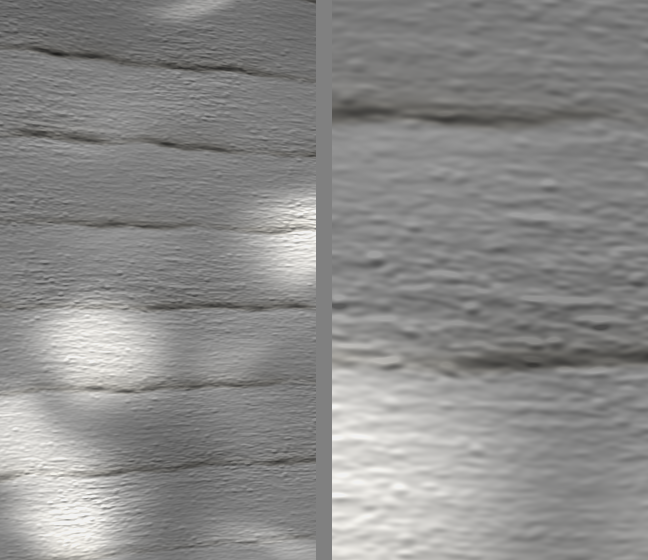
Left, the full canvas; right, a detail of the centre.
Reproduce this texture procedurally as a Shadertoy shader.

```glsl
// Rough grey plaster over overlapping horizontal courses, dappled with soft light.

float hash(vec2 cell) {
    vec2 q = fract(cell * vec2(0.1031, 0.1137));
    q += dot(q, q.yx + 33.33);
    return fract((q.x + q.y) * q.x * 17.0);
}

// Cellular noise: one smooth bump per cell; higher rarity leaves fewer tall bumps.
float bumps(vec2 p, float rarity) {
    vec2 cell = floor(p);
    float sum = 0.0;
    for (int j = -1; j <= 1; j++) {
        for (int i = -1; i <= 1; i++) {
            vec2 c = cell + vec2(i, j);
            vec2 d = p - c - vec2(hash(c + 7.3), hash(c + 51.7));
            float k = max(0.0, 1.0 - dot(d, d));
            sum += k * k * k * pow(hash(c + 113.1), rarity);
        }
    }
    return sum;
}

// Height of brushed streaks plus scattered pimples.
float relief(vec2 p) {
    float streaks = 0.15 * bumps(p * vec2(12.0, 90.0), 1.0)
                  + 0.15 * bumps(p * vec2(36.0, 190.0) + 9.0, 1.0)
                  + 0.10 * bumps(p * vec2(110.0, 300.0) + 31.0, 1.0);
    return streaks + 0.27 * bumps(p * vec2(115.0, 180.0) + 70.0, 11.0);
}

// Soft-edged patch of light.
float pool(vec2 uv, vec2 center, vec2 radius) {
    vec2 d = (uv - center) / radius;
    return exp(-pow(dot(d, d), 1.5));
}

void mainImage(out vec4 fragColor, in vec2 fragCoord) {
    vec2 uv = fragCoord / iResolution.xy;
    uv.y = 1.0 - uv.y;
    vec2 p = vec2(fragCoord.x / iResolution.y, uv.y);

    // Courses tilt down to the right at the top, and up at the bottom
    float row = uv.y - (uv.x - 0.5) * (0.07 - 0.125 * uv.y);
    row += 0.002 * sin(p.x * 17.0 + uv.y * 9.0);
    float edge = row + 0.0012 * sin(p.x * 61.0 - uv.y * 31.0);
    edge += 0.007 * (bumps(p * vec2(11.0, 8.0), 1.0) - 0.4);
    float course = (edge - 0.117) / 0.1445;
    float index = floor(course + 0.5);
    float s = course - index;

    // Shadow above each seam, a lit lip below it
    float depth = smoothstep(0.15, 0.75, bumps(vec2(p.x * 7.0, index * 5.0 + 2.0), 1.0));
    depth = (0.35 + 0.65 * depth) * mix(1.15, 0.7, uv.y);
    float below = smoothstep(-0.015, 0.04, s);
    float shadow = exp(min(s, 0.0) / 0.13) * (1.0 - below);
    float ragged = 0.4 + 1.3 * bumps(p * vec2(30.0, 110.0) + 15.0, 1.0);
    float crease = ragged * exp(-pow((s + 0.025) / 0.035, 2.0));
    float lip = below * exp(-max(s, 0.0) / 0.16);

    // Relief lit from above, rougher in patches and near seams
    vec2 q = vec2(p.x, row);
    float rough = 0.5 + 1.0 * bumps(p * vec2(5.0, 11.0) + 4.0, 1.0) + 0.7 * shadow;
    float grain = relief(q) - relief(q - vec2(0.0008, 0.0025));

    // Dappled light
    vec2 w = uv + 0.06 * (vec2(bumps(p * 7.0 + 3.0, 1.0), bumps(p * 7.0 + 40.0, 1.0)) - 0.4);
    float light = 0.92 * pool(w, vec2(0.29, 0.620), vec2(0.21, 0.088))
                + 0.95 * pool(w, vec2(1.00, 0.430), vec2(0.20, 0.068))
                + 1.05 * pool(w, vec2(0.23, 0.925), vec2(0.20, 0.098))
                + 0.75 * pool(w, vec2(0.05, 0.790), vec2(0.26, 0.062))
                + 0.25 * pool(w, vec2(0.72, 0.630), vec2(0.13, 0.045))
                + 0.40 * pool(w, vec2(0.62, 0.000), vec2(0.16, 0.018))
                + 0.30 * pool(w, vec2(0.90, 0.985), vec2(0.20, 0.030));
    light = min(light, 1.05);

    // Shade darkens toward the top and beside the lower light pools
    float tone = mix(0.415, 0.50, smoothstep(0.0, 0.2, uv.y));
    tone -= 0.07 * pool(w, vec2(0.53, 0.84), vec2(0.18, 0.20));
    tone -= 0.09 * pool(w, vec2(0.00, 0.91), vec2(0.10, 0.06));
    tone += 0.05 * (bumps(p * vec2(5.0, 9.0) + 20.0, 1.0) - 0.4);
    tone += 0.43 * light;
    tone *= 1.0 + depth * (0.08 * lip - 0.23 * shadow - 0.20 * crease);
    tone *= 1.0 + clamp(grain * rough, -0.35, 0.2);

    // Warm in the creases and in the light, neutral in open shade
    float warmth = clamp(0.6 * light + depth * (shadow + crease), 0.0, 1.0);
    vec3 color = tone * mix(vec3(1.0), vec3(1.01, 0.995, 0.96), warmth);
    fragColor = vec4(clamp(color, 0.0, 0.95), 1.0);
}
```
